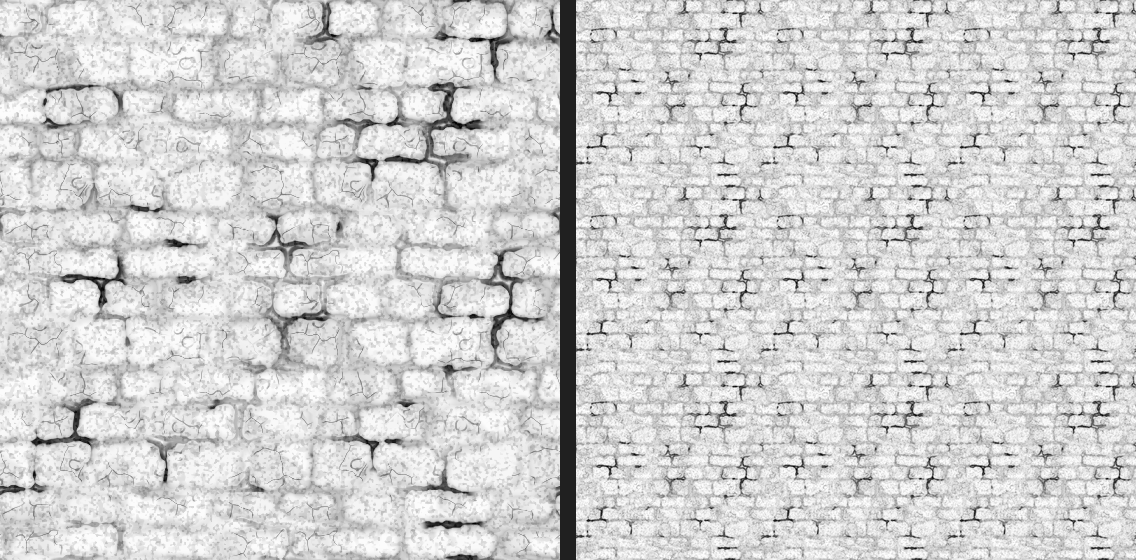
Left, the tile; right, the same tile 3 across and 3 down.
This texture map is drawn by a Shadertoy shader. Its source:

```glsl
const float TAU = 6.2831853;
const float TILES = 2.0;   // coarse layout repeats across and down

// Courses from the bottom up: height in 384ths of a tile, stones, sideways shift
const vec3 COURSES[7] = vec3[7](
    vec3(48, 3, 0.25), vec3(48, 4, -0.06), vec3(68, 4, 0.33), vec3(50, 4, 0.33),
    vec3(50, 4, 0.47), vec3(68, 4, 0.88), vec3(52, 5, -0.08));

vec2 hash2(vec2 p) {
    vec3 q = fract(p.xyx * vec3(0.1031, 0.1030, 0.0973));
    q += dot(q, q.yzx + 33.33);
    return fract((q.xx + q.yz) * q.zy);
}

// Wrapping cellular noise: nearest distance, distance to cell border, blended tone
vec3 cells(vec2 p, float period, float seed) {
    p *= period;
    vec2 cell = floor(p);
    float first = 9.0, second = 9.0, total = 0.0, weight = 0.0;
    for (int y = -1; y <= 1; y++)
    for (int x = -1; x <= 1; x++) {
        vec2 id = cell + vec2(x, y);
        vec2 key = mod(id, period) + seed;
        float dist = length(id + 0.15 + 0.7 * hash2(key) - p);
        second = min(second, max(first, dist));
        first = min(first, dist);
        float w = exp(-5.0 * dist * dist);
        total += w * hash2(key + 71.7).x;
        weight += w;
    }
    return vec3(first, second - first, total / weight);
}

vec2 waver(vec2 p, float amount) {
    vec2 w = sin(TAU * (3.0 * p.yx + 5.0 * p));
    w += 0.6 * sin(TAU * (9.0 * p.yx - 4.0 * p + 0.3));
    w += 0.4 * sin(TAU * (17.0 * p.yx + 11.0 * p + 0.7));
    return amount * w;
}

float roundedBox(vec2 p, vec2 halfSize, float radius) {
    vec2 q = abs(p) - halfSize + radius;
    return length(max(q, 0.0)) + min(max(q.x, q.y), 0.0) - radius;
}

float joint(float column, vec3 course, float row) {
    float jitter = hash2(vec2(mod(column, course.y), row + 13.0)).x - 0.5;
    return (column + course.z + 0.45 * jitter) / course.y;
}

// Distance to the nearest stone, and that stone's random shade
vec2 stoneField(vec2 u) {
    vec2 nearest = vec2(1.0, 0.0);
    float base = 0.0;
    for (int i = 0; i < 7; i++) {
        vec3 course = COURSES[i];
        float row = float(i), height = course.x / 384.0;
        float y = u.y - base - 0.5 * height;
        y -= round(y);
        base += height;
        if (abs(y) > 0.5 * height + 0.06) continue;
        float column = floor(u.x * course.y - course.z);
        for (int k = -1; k <= 1; k++) {
            float c = column + float(k);
            float left = joint(c, course, row), right = joint(c + 1.0, course, row);
            vec2 rnd = hash2(vec2(mod(c, course.y) + 5.0, row + 31.0));
            vec2 halfSize = 0.5 * vec2(right - left, height) - mix(0.007, 0.017, rnd.x);
            vec2 offset = vec2(u.x - 0.5 * (left + right), y);
            float d = roundedBox(offset, halfSize, mix(0.02, 0.045, rnd.y));
            if (d < nearest.x) nearest = vec2(d, rnd.y);
        }
    }
    return nearest;
}

void mainImage(out vec4 fragColor, in vec2 fragCoord) {
    vec2 p = fragCoord / iResolution.xy;
    vec2 u = TILES * p;

    // Noise layers from broad to fine
    float smear = smoothstep(0.45, 0.7, cells(p, 9.0, 3.0).z);
    float openness = smoothstep(0.48, 0.68, cells(p, 13.0, 40.0).z);
    float cloud = cells(u, 11.0, 17.0).z;
    float rough = cells(u, 34.0, 8.0).z;
    float fine = cells(p, 120.0, 29.0).z;
    float grain = cells(p, 240.0, 5.0).z;

    // Worn stones bedded in mortar
    vec2 stone = stoneField(u + waver(p, 0.005));
    float d = stone.x + 0.018 * (rough - 0.5) + 0.012 * (cloud - 0.5) + 0.005 * (fine - 0.5);
    float face = 0.99 - 0.035 * stone.y - 0.07 * smoothstep(0.5, 0.8, cloud);
    face -= 0.06 * smoothstep(-0.025, 0.0, d);
    float mortar = 0.86 + 0.07 * smear + 0.12 * (cloud - 0.5);
    float value = mix(face, mortar, smoothstep(-0.008, 0.006, d));

    // Soft contact shade and dark open joints
    value -= 0.14 * (1.0 - 0.8 * smear) * exp(-abs(d - 0.006) / 0.010);
    float crevice = smoothstep(0.0, 0.007, d) * (1.0 - smoothstep(0.013, 0.026, d));
    value -= 0.52 * crevice * openness * (1.0 - 0.6 * smear);

    // Cracks and chipped rims on the stone faces
    float onFace = 1.0 - smoothstep(-0.012, 0.0, d);
    vec3 flaw = cells(u + 0.02 * (rough - 0.5) + waver(p, 0.004), 10.0, 53.0);
    float crack = (1.0 - smoothstep(0.01, 0.06, flaw.y)) * smoothstep(0.54, 0.68, cloud);
    float rim = 1.0 - smoothstep(0.01, 0.05, abs(flaw.x - 0.2));
    rim *= smoothstep(0.6, 0.72, flaw.z) * smoothstep(0.45, 0.65, rough);
    value -= onFace * (0.26 * crack + 0.28 * rim);

    // Pitted grain
    value -= 0.14 * smoothstep(0.5, 0.95, grain) + 0.09 * smoothstep(0.55, 0.9, fine);
    fragColor = vec4(vec3(clamp(value, 0.0, 1.0)), 1.0);
}
```
